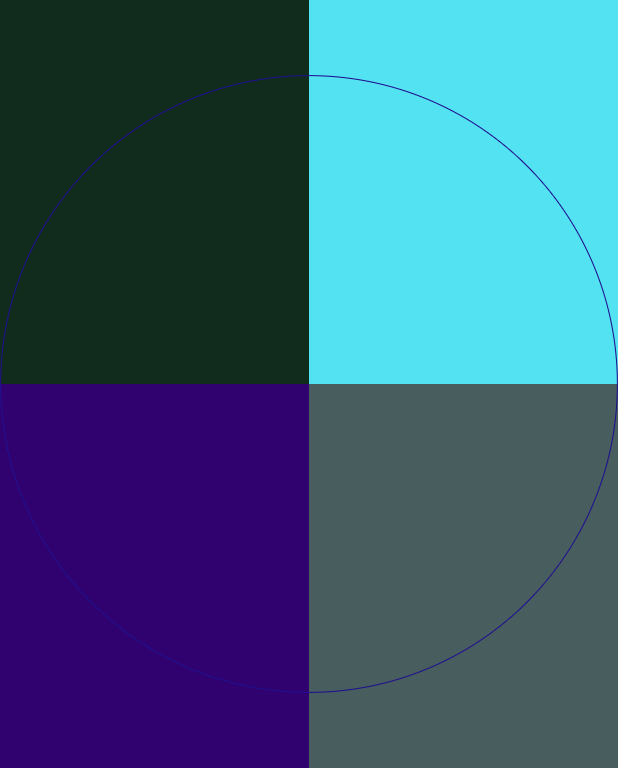
Give the GLSL for this background, as a Shadertoy shader.

```glsl
// Four flat colour quadrants meeting at the canvas centre, crossed by a
// hairline circle that spans the full width. Both the quadrant borders and
// the ring are drawn from signed distances with pixel-wide smoothing.

const vec3 TOP_LEFT     = vec3(0.065, 0.168, 0.110);
const vec3 TOP_RIGHT    = vec3(0.325, 0.885, 0.950);
const vec3 BOTTOM_LEFT  = vec3(0.188, 0.006, 0.435);
const vec3 BOTTOM_RIGHT = vec3(0.284, 0.364, 0.368);
const vec3 RING_COLOR   = vec3(0.120, 0.060, 0.560);

// Lengths are in canvas widths, measured from the centre.
const float RING_RADIUS = 0.499;
const float RING_WIDTH  = 0.0017;

// Share of a pixel lying on the positive side of an edge.
float coverage(float signedDistance, float pixel) {
    return clamp(signedDistance / pixel + 0.5, 0.0, 1.0);
}

vec3 quadrants(vec2 p, float pixel) {
    float right = coverage(p.x, pixel);
    float upper = coverage(p.y, pixel);
    vec3 bottomRow = mix(BOTTOM_LEFT, BOTTOM_RIGHT, right);
    vec3 topRow = mix(TOP_LEFT, TOP_RIGHT, right);
    return mix(bottomRow, topRow, upper);
}

// The difference of two edges keeps lines thinner than a pixel faint.
float ring(vec2 p, float pixel) {
    float d = length(p) - RING_RADIUS;
    float halfWidth = 0.5 * RING_WIDTH;
    return coverage(d + halfWidth, pixel) - coverage(d - halfWidth, pixel);
}

void mainImage(out vec4 fragColor, in vec2 fragCoord) {
    float pixel = 1.0 / iResolution.x;
    vec2 p = (fragCoord - 0.5 * iResolution.xy) * pixel;

    vec3 color = quadrants(p, pixel);
    color = mix(color, RING_COLOR, ring(p, pixel));
    fragColor = vec4(color, 1.0);
}
```
